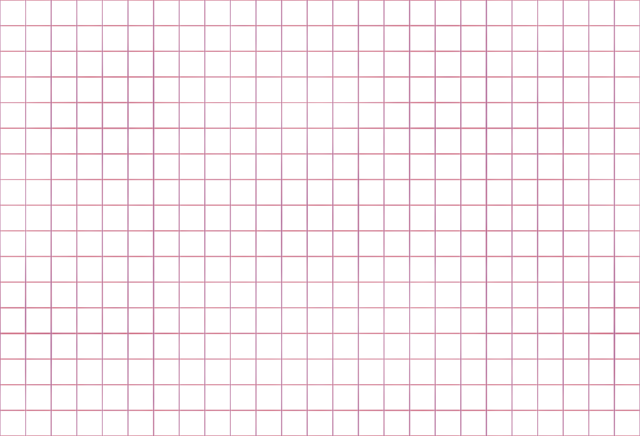
This pattern is drawn by a Shadertoy shader. Its source:

```glsl
const vec2 GRID = vec2(25.0, 17.0);               // cells across and down
const float LINE_WIDTH = 0.043;                   // in cells
const float EDGE_SOFTNESS = 0.014;                // in cells
const vec3 PAPER = vec3(1.0);
const vec3 MAUVE_INK = vec3(0.68, 0.39, 0.58);    // upright lines
const vec3 ROSE_INK = vec3(0.80, 0.39, 0.48);     // level lines
const float TINT_DRIFT = 0.35;                    // how far the inks mix
const float FADE = 0.10;                          // uneven ink along a line
const float KNOTS_PER_CELL = 2.0;                 // detail of that unevenness
const float LINE_VARIATION = 0.30;                // width change between lines
const float BROAD_VARIATION = 0.50;               // width change over the sheet
const vec2 BROAD_KNOTS = vec2(6.0, 4.0);
const float CROSSING_RADIUS = 0.09;               // in cells
const float CROSSING_FADE = 0.30;

// Integer hash to 0..1
float hash(uvec2 p) {
    uint h = p.x * 1664525u + p.y * 1013904223u + 374761393u;
    h = (h ^ (h >> 16)) * 2246822519u;
    h = (h ^ (h >> 13)) * 3266489917u;
    return float((h ^ (h >> 16)) & 65535u) / 65535.0;
}

// Value noise along one line, wrapping after period knots
float lineNoise(float along, float period, float seed) {
    float knot = floor(along);
    float t = smoothstep(0.0, 1.0, along - knot);
    float a = hash(uvec2(mod(knot, period), seed));
    float b = hash(uvec2(mod(knot + 1.0, period), seed));
    return mix(a, b, t);
}

// Slow noise over the whole sheet, wrapping on both axes
float sheetNoise(vec2 uv, float seed) {
    vec2 p = uv * BROAD_KNOTS;
    float row = floor(p.y);
    float t = smoothstep(0.0, 1.0, p.y - row);
    float low = lineNoise(p.x, BROAD_KNOTS.x, seed + mod(row, BROAD_KNOTS.y));
    float high = lineNoise(p.x, BROAD_KNOTS.x, seed + mod(row + 1.0, BROAD_KNOTS.y));
    return mix(low, high, t);
}

// Share of a soft pixel covered by a line centred at distance zero
float lineCoverage(float dist, float width, float pixel) {
    float footprint = pixel + EDGE_SOFTNESS;
    float upper = min(dist + 0.5 * footprint, 0.5 * width);
    float lower = max(dist - 0.5 * footprint, -0.5 * width);
    return clamp((upper - lower) / footprint, 0.0, 1.0);
}

// Ink colour in rgb, strength in alpha
vec4 inkAt(vec3 ink, vec3 otherInk, float along, float cells, float seed) {
    float period = cells * KNOTS_PER_CELL;
    float tint = lineNoise(along * KNOTS_PER_CELL, period, seed);
    float wear = lineNoise(along * KNOTS_PER_CELL, period, seed + 64.0);
    return vec4(mix(ink, otherInk, TINT_DRIFT * tint * tint), 1.0 - FADE * wear);
}

// Width of one line at a place on the sheet
float widthAt(vec2 uv, float seed) {
    float own = LINE_VARIATION * (hash(uvec2(seed, 977)) - 0.5);
    float broad = BROAD_VARIATION * (sheetNoise(uv, 512.0) - 0.5);
    return LINE_WIDTH * (1.0 + own + broad);
}

void mainImage(out vec4 fragColor, in vec2 fragCoord) {
    vec2 uv = fragCoord / iResolution.xy;
    vec2 cell = uv * GRID;
    vec2 pixel = GRID / iResolution.xy;

    // Nearest line on each axis; the last one is the first again
    vec2 nearest = floor(cell + 0.5);
    vec2 dist = abs(cell - nearest);
    vec2 seed = mod(nearest, GRID) + vec2(0.0, 128.0);

    vec4 upright = inkAt(MAUVE_INK, ROSE_INK, cell.y, GRID.y, seed.x);
    vec4 level = inkAt(ROSE_INK, MAUVE_INK, cell.x, GRID.x, seed.y);

    // Level lines pale where they meet the upright ones
    float crossing = 1.0 - smoothstep(0.0, CROSSING_RADIUS, dist.x);
    level.a *= 1.0 - CROSSING_FADE * crossing;

    float levelCover = lineCoverage(dist.y, widthAt(uv, seed.y), pixel.y);
    float uprightCover = lineCoverage(dist.x, widthAt(uv, seed.x), pixel.x);
    vec3 color = mix(PAPER, level.rgb, level.a * levelCover);
    color = mix(color, upright.rgb, upright.a * uprightCover);
    fragColor = vec4(color, 1.0);
}
```
